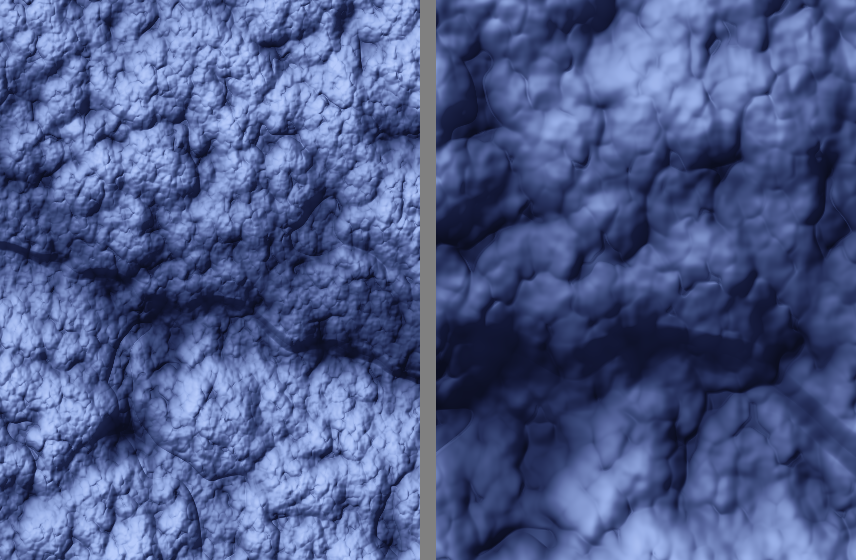
Left: the whole. Right: its middle third, enlarged.
A WebGL 1 fragment shader for this texture:

```glsl
precision highp float;
uniform vec2 u_resolution;

// Palette, dark to light
const vec3 ABYSS = vec3(0.07, 0.09, 0.21);
const vec3 NIGHT = vec3(0.14, 0.18, 0.35);
const vec3 SLATE = vec3(0.22, 0.28, 0.47);
const vec3 DUSK = vec3(0.33, 0.39, 0.61);
const vec3 MIST = vec3(0.47, 0.55, 0.77);
const vec3 FROST = vec3(0.60, 0.69, 0.91);
const vec3 GLINT = vec3(0.71, 0.79, 0.98);

// Lumps and grain
const int ALL_OCTAVES = 4;
const int COARSE_OCTAVES = 2;
const vec4 LUMP_SLOPES = vec4(0.50, 0.64, 0.56, 0.36);
const vec2 LUMP_STRETCH = vec2(1.12, 0.90);
const float BASE_FREQ = 6.2;
const float FREQ_GROWTH = 2.15;
const float LUMP_WARP = 0.34;
const float CREASE_SOFTNESS = 0.07;
const float CREASE_SHADE = 1.15;
const float GRAIN_FREQ = 115.0;
const float GRAIN_SLOPE = 0.24;

// Large forms
const float OVERHANG_HEIGHT = 0.15;
const float OVERHANG_ROUNDING = 0.13;
const float LIP_HEIGHT = 0.04;
const float LOWER_HEIGHT = 0.08;
const float GULLY_DEPTH = 0.03;
const float GULLY_WIDTH = 0.04;

// Lighting
const vec3 LIGHT = vec3(-0.51, 0.49, 0.70);
const float AMBIENT = 0.13;
const float WRAP = 0.12;
const float EXPOSURE = 1.0;
const float UNDERSIDE_SHADE = 0.50;
const float MOTTLE = 0.30;
const float SHADOW_STEP = 0.013;
const float SHADOW_DEPTH = 0.8;
const float NORMAL_STEP = 0.0016;

vec2 hash2(vec2 p) {
  vec3 a = fract(p.xyx * vec3(0.1031, 0.1030, 0.0973));
  a += dot(a, a.yzx + 33.33);
  return fract((a.xx + a.yz) * a.zy);
}

float cornerGradient(vec2 cell, vec2 offset) {
  return dot(hash2(cell + 91.0) * 2.0 - 1.0, offset);
}

float gradientNoise(vec2 p) {
  vec2 i = floor(p), f = fract(p);
  vec2 u = f * f * f * (f * (f * 6.0 - 15.0) + 10.0);
  vec2 e = vec2(1.0, 0.0);
  float low = mix(cornerGradient(i, f), cornerGradient(i + e, f - e), u.x);
  float high = mix(cornerGradient(i + e.yx, f - e.yx),
                   cornerGradient(i + e.xx, f - e.xx), u.x);
  return mix(low, high, u.y);
}

vec2 noisePair(vec2 p) {
  return vec2(gradientNoise(p), gradientNoise(p + vec2(31.0, 17.0)));
}

// Packed hemispheres, softly merged along wavering creases
float domes(vec2 p) {
  p += LUMP_WARP * noisePair(p * 1.7);
  vec2 cell = floor(p), f = fract(p);
  float total = 0.0;
  for (int y = -1; y <= 1; y++) {
    for (int x = -1; x <= 1; x++) {
      vec2 g = vec2(float(x), float(y));
      vec2 r = hash2(cell + g + 57.0);
      vec2 d = g + 0.1 + 0.8 * r - f;
      float top = 0.2 * fract(r.x * 7.0 + r.y * 5.0) - dot(d, d);
      total += exp(top / CREASE_SOFTNESS);
    }
  }
  return sqrt(max(CREASE_SOFTNESS * log(total) + 0.55, 0.02));
}

float segmentDistance(vec2 p, vec2 a, vec2 b) {
  vec2 ab = b - a;
  return length(p - a - ab * clamp(dot(p - a, ab) / dot(ab, ab), 0.0, 1.0));
}

// Groove strength along the main clefts
float gullies(vec2 p) {
  float d = segmentDistance(p, vec2(0.31, 0.43), vec2(0.25, 0.22));
  d = min(d, segmentDistance(p, vec2(0.25, 0.22), vec2(0.03, 0.08)));
  d = min(d, segmentDistance(p, vec2(0.0, 0.68), vec2(0.08, 0.86)));
  d = min(d, segmentDistance(p, vec2(0.69, 0.83), vec2(0.75, 0.74)));
  d /= GULLY_WIDTH;
  return exp(-d * d);
}

// x: height, y: openness to the sky
vec2 surface(vec2 p, int octaves) {
  // Overhanging mass above a slanted ledge, rising mound below it
  vec2 w = p + 0.06 * noisePair(p * 6.0) + 0.025 * noisePair(p * 17.0);
  float d = w.y - (0.56 - 0.30 * w.x);
  float groove = gullies(w);
  float h = OVERHANG_HEIGHT * (1.0 - exp(-max(d, 0.0) / OVERHANG_ROUNDING));
  h += LIP_HEIGHT * smoothstep(-0.012, 0.012, d) - GULLY_DEPTH * groove;
  h += LOWER_HEIGHT * smoothstep(0.03, 0.25, -d);
  float cleft = exp(-pow((d + 0.03) / 0.04, 2.0));
  float underside = exp(-pow((d - 0.06) / 0.11, 2.0)) * (0.45 + 0.75 * p.x);
  float open = 1.0 - 0.35 * groove - 0.3 * cleft - UNDERSIDE_SHADE * underside;

  float freq = BASE_FREQ;
  mat2 turn = mat2(0.8, 0.6, -0.6, 0.8);
  mat2 spin = turn;
  for (int i = 0; i < ALL_OCTAVES; i++) {
    if (i >= octaves) break;
    vec2 q = spin * (p * LUMP_STRETCH) * freq + 3.7 * float(i);
    float lump = (domes(q) - 0.68) * LUMP_SLOPES[i];
    h += lump / freq;
    open += CREASE_SHADE * lump;
    freq *= FREQ_GROWTH;
    spin = turn * spin;
  }
  return vec2(h, open);
}

float grain(vec2 p) {
  return gradientNoise(p * GRAIN_FREQ) * GRAIN_SLOPE / GRAIN_FREQ;
}

float detailed(vec2 p) {
  return surface(p, ALL_OCTAVES).x + grain(p);
}

float castShadow(vec2 p) {
  float start = surface(p, COARSE_OCTAVES).x;
  float reach = length(LIGHT.xy);
  float blocked = 0.0;
  for (int i = 1; i <= 8; i++) {
    float t = SHADOW_STEP * float(i);
    float h = surface(p + LIGHT.xy / reach * t, COARSE_OCTAVES).x;
    blocked = max(blocked, (h - start - t * LIGHT.z / reach) / (0.015 + 0.3 * t));
  }
  return 1.0 - SHADOW_DEPTH * clamp(blocked, 0.0, 1.0);
}

float ramp(float a, float b, float t) {
  return clamp((t - a) / (b - a), 0.0, 1.0);
}

vec3 palette(float t) {
  vec3 c = mix(ABYSS * 0.4, ABYSS, ramp(0.0, 0.08, t));
  c = mix(c, NIGHT, ramp(0.08, 0.18, t));
  c = mix(c, SLATE, ramp(0.18, 0.33, t));
  c = mix(c, DUSK, ramp(0.33, 0.51, t));
  c = mix(c, MIST, ramp(0.51, 0.70, t));
  c = mix(c, FROST, ramp(0.70, 0.90, t));
  return mix(c, GLINT, ramp(0.90, 1.15, t));
}

void main() {
  vec2 p = gl_FragCoord.xy / u_resolution.y;
  vec2 e = vec2(NORMAL_STEP, 0.0);
  vec2 here = surface(p, ALL_OCTAVES);
  vec2 grad = vec2(detailed(p + e), detailed(p + e.yx)) - here.x - grain(p);
  vec3 normal = normalize(vec3(-grad / NORMAL_STEP, 1.0));

  float diffuse = max((dot(normal, LIGHT) + WRAP) / (1.0 + WRAP), 0.0);
  float lit = AMBIENT + (1.0 - AMBIENT) * diffuse * castShadow(p);
  float mottle = 1.0 + MOTTLE * gradientNoise(p * 4.0 + 5.0);
  float tone = lit * clamp(here.y, 0.2, 1.25) * mottle * EXPOSURE;
  gl_FragColor = vec4(palette(tone), 1.0);
}
```
